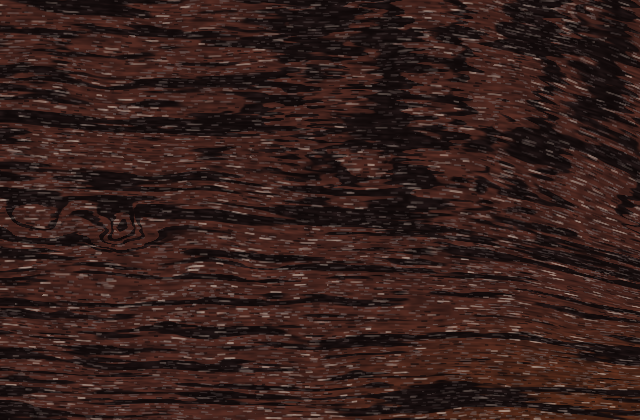
Give the GLSL for this texture, as a Shadertoy shader.

```glsl
// Dark wenge wood: jagged black and red-brown grain, knots and pale pore flecks.

float hash(vec2 p) {
    return fract(sin(dot(p, vec2(127.1, 311.7))) * 43758.5453);
}

float noise(vec2 p) {
    vec2 i = floor(p), f = fract(p);
    f = f * f * (3.0 - 2.0 * f);
    return mix(mix(hash(i), hash(i + vec2(1, 0)), f.x),
               mix(hash(i + vec2(0, 1)), hash(i + vec2(1, 1)), f.x), f.y);
}

// Height across the fibres: wavy, sagging towards the right.
float fibreHeight(vec2 p) {
    float sag = max(p.x - 0.75, 0.0);
    float wave = 0.04 * noise(p * vec2(2.5, 4.0)) + 0.012 * noise(p * vec2(8.0, 14.0));
    return p.y + wave + 0.22 * sag * sag * smoothstep(0.0, 0.45, p.y);
}

// Bulges that bend the layers into closed rings: centre and radius.
float knotBulge(vec2 p) {
    vec3 knots[3] = vec3[3](vec3(0.28, 0.44, 0.045), vec3(0.08, 0.47, 0.04), vec3(0.88, 0.6, 0.04));
    vec2 warp = 0.03 * (vec2(noise(p * 20.0), noise(p * 20.0 + 40.0)) - 0.5);
    float bulge = 0.0;
    for (int i = 0; i < 3; i++) {
        vec2 d = ((p - knots[i].xy) * vec2(0.6, 1.0) + warp) / knots[i].z;
        bulge += exp(-dot(d, d));
    }
    return bulge;
}

// Short tapered strokes, one possible stroke per cell.
float flecks(vec2 p, vec2 cells, float amount, float seed) {
    vec2 q = p * cells;
    float row = floor(q.y);
    q.x += 7.0 * hash(vec2(row, seed));
    vec2 id = vec2(floor(q.x), row) + seed;
    vec2 f = fract(q) - 0.5;
    f.y += 0.3 * (hash(id + 3.1) - 0.5) + 0.4 * f.x * (hash(id + 5.7) - 0.5);
    float halfLength = mix(0.15, 0.48, hash(id + 8.3));
    float taper = 1.0 - smoothstep(0.6, 1.0, abs(f.x) / halfLength);
    float stroke = taper * (1.0 - smoothstep(0.14, 0.36, abs(f.y)));
    return stroke * step(hash(id), amount) * mix(0.45, 1.0, hash(id + 1.9));
}

void mainImage(out vec4 fragColor, in vec2 fragCoord) {
    vec2 p = fragCoord / iResolution.y;
    float height = fibreHeight(p);
    vec2 fibre = vec2(p.x, height);
    float bulge = knotBulge(p);
    float upper = smoothstep(0.5, 0.68, height);
    float crossing = upper * smoothstep(0.55, 0.85, p.x + 0.2 * noise(fibre * vec2(5.0, 40.0)));

    // Ragged offsets, long and short, drawn out along the fibres
    float jag = noise(fibre * vec2(8.0, 75.0)) - 0.5;
    float fineJag = noise(fibre * vec2(20.0, 150.0) + 17.0) - 0.5;

    // Tight layers that run with the fibres
    float layers = height * 88.0 + 9.0 * bulge + 0.9 * jag + 0.7 * fineJag;
    float along = noise(vec2(p.x * 3.5, layers));
    along = mix(along, noise(vec2(p.x * 8.0, layers * 0.8 + 50.0)), 0.6 * upper);

    // Layers that cross the fibres with torn edges
    float right = max(p.x - 0.7, 0.0);
    float across = 12.0 * p.x + 14.0 * right * right + 2.5 * noise(p * vec2(3.0, 3.5))
                 + 4.0 * bulge + 2.0 * jag + 1.5 * fineJag;
    float band = mix(along, noise(vec2(across, p.y * 4.0)), 0.8 * crossing);

    // Broad black streaks
    float rag = 0.16 * jag + 0.1 * fineJag;
    float streak = (p.x - 0.95 + rag + 0.1 * (p.y - 0.8)) / 0.05;
    float gap = (p.x - 0.79 + rag) / 0.03;
    band -= upper * (0.4 * exp(-streak * streak) + 0.3 * exp(-gap * gap));
    band -= 0.3 * smoothstep(0.66, 0.85, noise(fibre * vec2(4.0, 26.0) + 9.0));
    band += 0.4 * fineJag + 0.08;
    float brown = smoothstep(0.37, 0.53, band);

    // Fine fibre shading
    float fine = noise(fibre * vec2(22.0, 230.0));
    float mottle = noise(fibre * vec2(60.0, 150.0) + 30.0);
    vec3 darkWood = mix(vec3(0.055, 0.03, 0.03), vec3(0.16, 0.105, 0.105), fine * mottle);
    vec3 redWood = mix(vec3(0.155, 0.08, 0.07), vec3(0.37, 0.19, 0.15), 0.6 * fine + 0.4 * mottle);
    float warm = smoothstep(0.35, 0.0, p.y) * smoothstep(0.5, 1.4, p.x);
    redWood *= mix(vec3(1), vec3(1.12, 1.08, 0.78), warm);
    vec3 color = mix(darkWood, redWood, brown);

    // Pores: dark pits, then dull and bright pale strokes
    float density = mix(0.5, 1.5, noise(p * vec2(6.0, 11.0) + 60.0));
    float pits = flecks(fibre, vec2(30.0, 140.0), 0.35, 11.0);
    float dull = max(flecks(fibre, vec2(27.0, 125.0), 0.36 * density, 23.0),
                     flecks(fibre, vec2(44.0, 145.0), 0.32 * density, 37.0));
    float bright = flecks(fibre, vec2(20.0, 115.0), 0.2 * density, 51.0);
    float visible = mix(0.55, 1.0, brown) * mix(0.55, 1.0, mottle);
    color = mix(color, vec3(0.08, 0.05, 0.05), 0.75 * pits);
    color = mix(color, vec3(0.41, 0.35, 0.34), 0.85 * dull * visible);
    color = mix(color, vec3(0.68, 0.6, 0.55), 0.95 * bright * visible);

    fragColor = vec4(color, 1.0);
}
```
